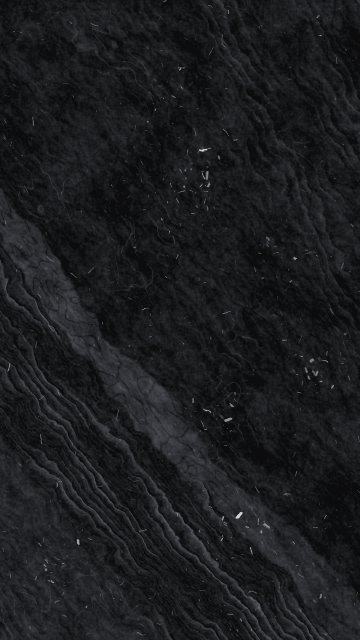
Reproduce this texture procedurally as a Shadertoy shader.

```glsl
const vec3 STONE_TINT = vec3(0.965, 1.0, 1.085);
const vec3 FLECK_COLOR = vec3(0.84, 0.86, 0.88);
const vec2 BED_DIR = vec2(0.628, -0.778);    // direction of the main bedding
const vec2 STEEP_DIR = vec2(0.50, -0.866);   // steeper bedding, upper right
const float DARK_TONE = 0.092;
const float LAYER_TONE = 0.066;
const float SEAM_TONE = 0.200;
const float CORNER_TONE = 0.136;
const float MIN_TONE = 0.048;
const float LAYERS_START = 0.20;
const float SEAM_CENTER = 0.410;
const float SEAM_HALF_WIDTH = 0.028;
const float LAYER_FREQ = 72.0;
const float STRIPE_FREQ = 60.0;
const float GRAIN_FREQ = 240.0;
const float GRAIN_AMOUNT = 0.034;
const float FIBRE_AMOUNT = 0.040;
const float DUST_AMOUNT = 0.34;

// Fleck clusters: centre and radius
const int CLUSTERS = 9;
const vec3 CLUSTER[CLUSTERS] = vec3[](
    vec3(0.32, 0.735, 0.042), vec3(0.10, 0.134, 0.032), vec3(0.38, 0.19, 0.034),
    vec3(0.405, 0.06, 0.026), vec3(0.515, 0.44, 0.035), vec3(0.44, 0.62, 0.028),
    vec3(0.35, 0.35, 0.028), vec3(0.265, 0.86, 0.036), vec3(0.535, 0.095, 0.012));

vec2 hash2(vec2 c) {
    vec3 q = fract(c.xyx * vec3(0.1031, 0.1030, 0.0973));
    q += dot(q, q.yzx + 33.33);
    return fract((q.xx + q.yz) * q.zy);
}

float cornerSlope(vec2 cell, vec2 offset) {
    float angle = 6.2832 * hash2(cell).x;
    return dot(vec2(cos(angle), sin(angle)), offset);
}

float gradientNoise(vec2 p) {
    vec2 i = floor(p), f = p - i;
    vec2 u = f * f * f * (f * (f * 6.0 - 15.0) + 10.0);
    vec2 e = vec2(1.0, 0.0);
    float low = mix(cornerSlope(i, f), cornerSlope(i + e, f - e), u.x);
    float high = mix(cornerSlope(i + e.yx, f - e.yx), cornerSlope(i + 1.0, f - 1.0), u.x);
    return 1.4 * mix(low, high, u.y);
}

float fbm(vec2 p) {
    float sum = 0.0, amp = 0.5;
    for (int i = 0; i < 5; i++) {
        sum += amp * gradientNoise(p);
        p = mat2(1.6, 1.2, -1.2, 1.6) * p + 7.3;
        amp *= 0.5;
    }
    return sum;
}

// Coordinates along and across a bedding direction
vec2 bedding(vec2 p, vec2 dir) {
    return vec2(dot(p, dir), dot(p, vec2(-dir.y, dir.x)));
}

// Slow rise and sharp fall, like the edge of a thin sheet
float crest(float t) {
    float f = fract(t);
    return f * f * (1.0 - smoothstep(0.84, 1.0, f));
}

// Thin line where a noise field crosses zero
float vein(vec2 p, float width) {
    return 1.0 - smoothstep(0.0, width, abs(gradientNoise(p)));
}

float clusterDensity(vec2 p) {
    float density = 0.0;
    for (int i = 0; i < CLUSTERS; i++) {
        float d = length(p - CLUSTER[i].xy) / CLUSTER[i].z;
        density = max(density, exp(-d * d));
    }
    return density;
}

// Scattered slivers of pale mineral, one candidate per cell
float flecks(vec2 p, float scale, float sparse, float dense) {
    vec2 home = floor(p * scale);
    float px = 0.7 / iResolution.y, light = 0.0;
    for (int y = -1; y <= 1; y++)
    for (int x = -1; x <= 1; x++) {
        vec2 cell = home + vec2(x, y);
        vec2 place = hash2(cell + 11.0), kind = hash2(cell + 53.0), size = hash2(cell + 97.0);
        vec2 centre = (cell + place) / scale;
        float cluster = clusterDensity(centre);
        float present = step(kind.x, sparse + dense * cluster);
        float angle = -0.9 + 2.6 * (kind.y - 0.5);
        vec2 axis = vec2(cos(angle), sin(angle)), q = p - centre;
        float reach = mix(0.06, 0.38, size.x * size.x) / scale;
        float radius = mix(0.02, 0.05 + 0.13 * cluster, size.y * size.y) / scale;
        float d = length(q - axis * clamp(dot(q, axis), -reach, reach)) - radius;
        float shine = mix(0.22, 0.95, min(place.x * place.y + 0.4 * cluster, 1.0));
        light = max(light, present * shine * (1.0 - smoothstep(-px, px, d)));
    }
    return light;
}

void mainImage(out vec4 fragColor, in vec2 fragCoord) {
    vec2 p = fragCoord / iResolution.y;
    vec2 bed = bedding(p, BED_DIR), steep = bedding(p, STEEP_DIR);
    float ripple = fbm(p * 16.0);
    float across = bed.y + 0.012 * gradientNoise(p * 4.0) + 0.020 * ripple;
    vec2 fold = vec2(fbm(p * 4.0), fbm(p * 4.0 + 17.0));
    float cloud = fbm(p * 7.0 + 2.4 * fold);
    float streak = fbm(vec2(bed.x * 16.0, across * 64.0));

    // Dark smoky ground with steep stripes
    float stripeT = STRIPE_FREQ * (steep.y + 0.02 * ripple) + 1.6 * gradientNoise(steep * vec2(3.0, 12.0));
    float stripeMask = smoothstep(0.60, 0.74, steep.y + 0.1 * fold.x)
                     * smoothstep(-0.35, 0.4, gradientNoise(steep * vec2(4.0, 14.0) + 5.0));
    float tone = DARK_TONE + 0.095 * cloud + 0.08 * streak;
    tone += stripeMask * (0.125 * crest(stripeT) - 0.014);
    float veinMask = smoothstep(0.0, 0.6, gradientNoise(p * 7.0 + 31.0));
    float hairline = vein(bed * vec2(16.0, 38.0) + 4.0 * fold, 0.08);
    tone += 0.075 * veinMask * hairline;
    tone -= 0.026 * vein(bed * vec2(9.0, 22.0) + 2.0 * fold, 0.10);

    // Rippled sheets below the seam
    float layerT = LAYER_FREQ * across + 1.3 * gradientNoise(bed * vec2(2.0, 11.0));
    float strength = smoothstep(-0.4, 0.45, gradientNoise(vec2(bed.x * 5.0, across * 26.0)));
    float layers = LAYER_TONE + 0.06 * streak + 0.29 * strength * crest(layerT)
                 + 0.06 * crest(layerT * 2.3 + ripple);
    float drift = SEAM_CENTER + 0.035 * smoothstep(-0.1, 0.3, bed.x);
    tone = mix(tone, layers, 1.0 - smoothstep(-0.004, 0.004, across - drift));

    // Grey seam with dark cracks
    float seam = SEAM_TONE + 0.13 * streak + 0.06 * cloud;
    seam -= 0.065 * vein(bed * vec2(24.0, 64.0) + 3.0 * fold, 0.15);
    seam = mix(seam, 0.155 + 0.10 * cloud + 0.09 * streak, smoothstep(-0.05, 0.2, bed.x));
    float halfWidth = SEAM_HALF_WIDTH + 0.014 * gradientNoise(vec2(bed.x * 6.0, 2.5));
    float seamMask = 1.0 - smoothstep(-0.003, 0.003, abs(across - drift) - halfWidth);
    tone = mix(tone, seam, seamMask);

    // Mottled lower left corner
    float corner = CORNER_TONE + 0.09 * cloud + 0.09 * streak + 0.06 * veinMask * hairline;
    corner += (0.07 * crest(layerT) - 0.03) * (1.0 - smoothstep(0.07, 0.13, across));
    tone = mix(tone, corner, 1.0 - smoothstep(-0.006, 0.006, across - LAYERS_START));

    // Fibres, grain and bright dust, thicker around the clusters
    tone += FIBRE_AMOUNT * gradientNoise(vec2(bed.x * 75.0, across * 150.0));
    tone += GRAIN_AMOUNT * (gradientNoise(p * GRAIN_FREQ) + 0.4 * gradientNoise(p * GRAIN_FREQ * 0.5));
    float dust = gradientNoise(bed * vec2(90.0, 170.0) + 3.0 * fold);
    tone += DUST_AMOUNT * max(dust - 0.58 + 0.22 * clusterDensity(p), 0.0);
    vec3 color = STONE_TINT * max(tone, MIN_TONE);

    // Pale flecks
    vec2 bent = p + 0.008 * vec2(ripple, fbm(p * 40.0 + 9.0));
    float pale = max(flecks(bent, 56.0, 0.05, 0.60), 0.75 * flecks(bent + 0.03, 105.0, 0.05, 0.35));
    fragColor = vec4(mix(color, FLECK_COLOR, pale), 1.0);
}
```
